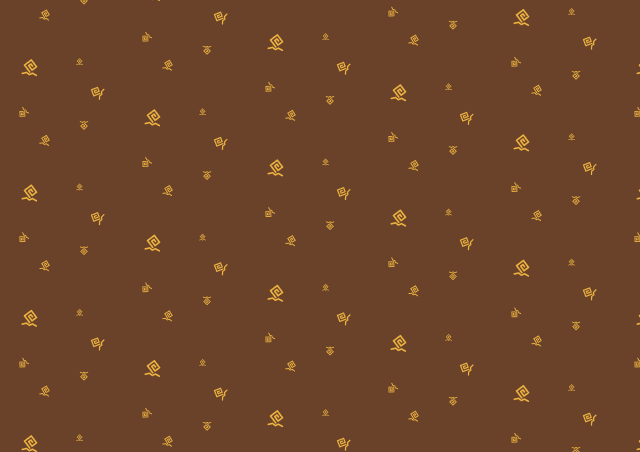
Reproduce this pattern procedurally as a WebGL 1 fragment shader.

```glsl
precision highp float;

uniform vec2 u_resolution;

#define TILES_ACROSS 5.203
#define TILE_HEIGHT 1.019
#define COLUMN_DROP 0.4
#define LINE_HALF_WIDTH 0.19
#define GROUND vec3(0.41, 0.26, 0.16)
#define GOLD vec3(0.93, 0.70, 0.25)

float segmentDistance(vec2 p, vec2 a, vec2 b) {
  vec2 ab = b - a;
  vec2 ap = p - a;
  return length(ap - ab * clamp(dot(ap, ab) / dot(ab, ab), 0.0, 1.0));
}

// Square spiral wound inwards, standing on its corner
float spiralDistance(vec2 p) {
  vec2 q = vec2(p.x + p.y, p.y - p.x) * 0.7071;
  float d = segmentDistance(q, vec2(-1.0, -1.0), vec2(-1.0, 1.0));
  d = min(d, segmentDistance(q, vec2(-1.0, 1.0), vec2(1.0, 1.0)));
  d = min(d, segmentDistance(q, vec2(1.0, 1.0), vec2(1.0, -1.0)));
  d = min(d, segmentDistance(q, vec2(1.0, -1.0), vec2(-0.3, -1.0)));
  d = min(d, segmentDistance(q, vec2(-0.3, -1.0), vec2(-0.3, 0.3)));
  d = min(d, segmentDistance(q, vec2(-0.3, 0.3), vec2(0.35, 0.3)));
  return min(d, segmentDistance(q, vec2(0.35, 0.3), vec2(0.35, -0.3)));
}

// Mirrored zigzag below the spiral
float waveDistance(vec2 p) {
  p.x = abs(p.x);
  vec2 peak = vec2(0.7, -1.65);
  return min(segmentDistance(p, vec2(0.0, -2.05), peak),
             segmentDistance(p, peak, vec2(1.65, -2.0)));
}

// Coverage of one motif, repeated in columns that each drop by a fixed step
float motif(vec2 p, vec2 center, float size, float degrees, float pixel) {
  vec2 d = p - center;
  float column = floor(d.x + 0.5);
  d -= column * vec2(1.0, COLUMN_DROP * TILE_HEIGHT);
  d.y -= TILE_HEIGHT * floor(d.y / TILE_HEIGHT + 0.5);
  d.y = -d.y;

  float angle = radians(degrees);
  float c = cos(angle);
  float s = sin(angle);
  vec2 q = vec2(c * d.x + s * d.y, c * d.y - s * d.x) / size;

  // Box-filtered stroke keeps thin lines at their true weight
  float stroke = min(spiralDistance(q), waveDistance(q));
  float blur = pixel / size;
  float outer = clamp((LINE_HALF_WIDTH - stroke) / blur + 0.5, 0.0, 1.0);
  float inner = clamp((-LINE_HALF_WIDTH - stroke) / blur + 0.5, 0.0, 1.0);
  return outer - inner;
}

void main() {
  // Tile units, measured from the top left
  float pixel = TILES_ACROSS / u_resolution.x;
  vec2 p = vec2(gl_FragCoord.x, u_resolution.y - gl_FragCoord.y) * pixel;

  // Six sizes and turns of the motif in every tile
  float ink = motif(p, vec2(0.248, 0.536), 0.0346, -8.0, pixel);
  ink = max(ink, motif(p, vec2(0.647, 0.497), 0.0138, 0.0, pixel));
  ink = max(ink, motif(p, vec2(0.778, 0.745), 0.0264, 66.0, pixel));
  ink = max(ink, motif(p, vec2(0.182, 0.925), 0.0196, 137.0, pixel));
  ink = max(ink, motif(p, vec2(0.370, 1.131), 0.0215, -14.0, pixel));
  ink = max(ink, motif(p, vec2(0.683, 1.025), 0.0183, 180.0, pixel));

  gl_FragColor = vec4(mix(GROUND, GOLD, ink), 1.0);
}
```
